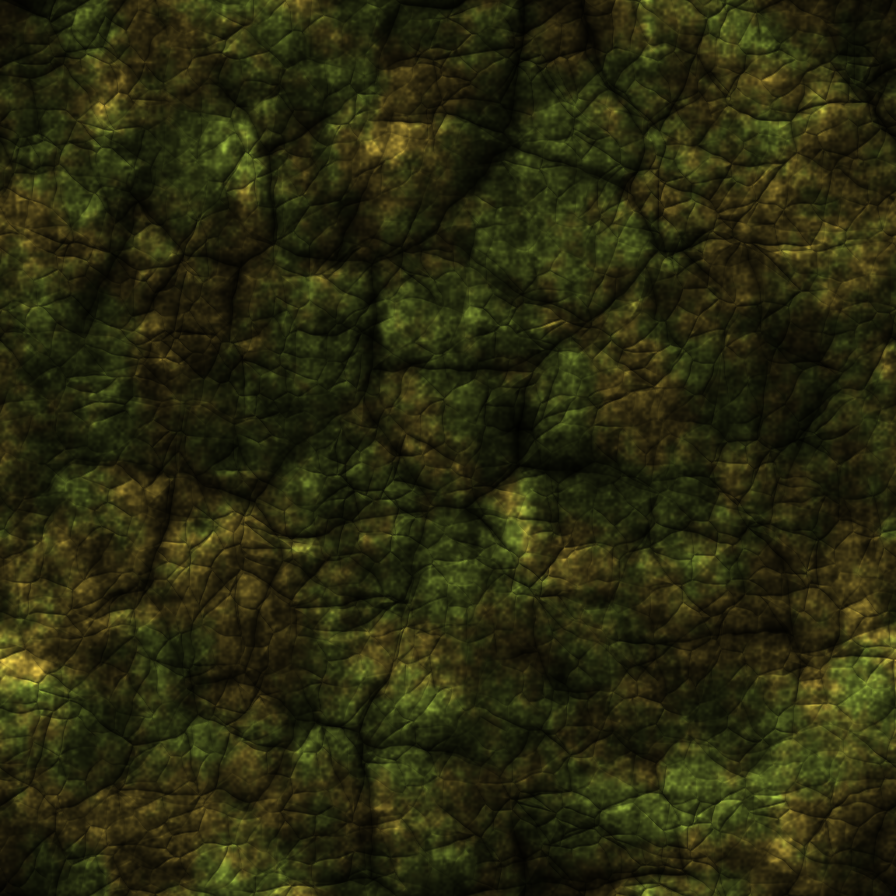
This texture is drawn by a Shadertoy shader. Its source:

```glsl
// Dark mossy rock: three scales of wrapped Voronoi stones, lit from above,
// with fading cracks, ragged moss blotches, faint streaks and fine grain.
// Tones are summed as exponents, so highlights stay rare; everything tiles.

const vec3  ROCK_COLOR   = vec3(0.184, 0.186, 0.068);
const vec3  GREEN_TINT   = vec3(0.91, 1.04, 0.98);
const vec3  BROWN_TINT   = vec3(1.12, 0.95, 0.95);
const float STONE_COUNT  = 7.0;    // largest stones across the canvas
const int   STONE_LEVELS = 3;
const float WARP         = 0.075;
const float CRACK_WIDTH  = 0.055;  // in stone sizes
const float CRACK_DEPTH  = 1.25;
const float DOME         = 5.0;    // steepness of the stone rims
const float ROUGHNESS    = 0.6;
const float LIGHT_GAIN   = 0.011;
const vec2  LIGHT_DIR    = vec2(-0.36, 0.93);
const float LIGHT_STEP   = 0.002;
const float BROAD_GAIN   = 1.7;
const float MOSS_GAIN    = 0.50;
const float MOTTLE_GAIN  = 1.5;
const float STREAK_GAIN  = 0.8;
const float GRAIN_GAIN   = 0.5;

// Integer hash of a lattice point and a seed, three values in 0..1
vec3 hash3(vec2 cell, int seed) {
    uvec3 v = uvec3(uint(cell.x), uint(cell.y), uint(seed));
    v = v * 1664525u + 1013904u;
    v.x += v.y * v.z; v.y += v.z * v.x; v.z += v.x * v.y;
    v ^= v >> 16u;
    v.x += v.y * v.z; v.y += v.z * v.x; v.z += v.x * v.y;
    return vec3(v >> 8u) / 16777216.0;
}

// Value noise that wraps after a whole number of cells
float noise(vec2 p, vec2 period, int seed) {
    p *= period;
    vec2 c = floor(p), f = p - c;
    f = f * f * (3.0 - 2.0 * f);
    vec2 lo = mod(c, period), hi = mod(c + 1.0, period);
    float bottom = mix(hash3(lo, seed).x, hash3(vec2(hi.x, lo.y), seed).x, f.x);
    float top = mix(hash3(vec2(lo.x, hi.y), seed).x, hash3(hi, seed).x, f.x);
    return mix(bottom, top, f.y);
}

float fbm(vec2 p, vec2 period, int octaves, float gain, int seed) {
    float sum = 0.0, total = 0.0, weight = 1.0;
    for (int i = 0; i < octaves; i++) {
        sum += weight * noise(p, period, seed + i);
        total += weight;
        weight *= gain;
        period *= 2.0;
    }
    return sum / total;
}

// Distance to the nearest Voronoi border, in cell sizes
float borderDistance(vec2 p, float period, int seed) {
    p *= period;
    vec2 c = floor(p), f = p - c, nearCell = vec2(0.0), nearest = vec2(0.0);
    float best = 8.0, border = 8.0;
    for (int y = -1; y <= 1; y++)
    for (int x = -1; x <= 1; x++) {
        vec2 g = vec2(x, y);
        vec2 r = g + hash3(mod(c + g, period), seed).xy - f;
        float d = dot(r, r);
        if (d < best) { best = d; nearest = r; nearCell = g; }
    }
    for (int y = -2; y <= 2; y++)
    for (int x = -2; x <= 2; x++) {
        vec2 g = nearCell + vec2(x, y);
        vec2 r = g + hash3(mod(c + g, period), seed).xy - f;
        vec2 gap = r - nearest;
        if (dot(gap, gap) > 1e-4)
            border = min(border, dot(0.5 * (r + nearest), normalize(gap)));
    }
    return max(border, 0.0);
}

// x: height of the stones, y: darkness of the cracks
vec2 relief(vec2 p) {
    vec2 bend = vec2(fbm(p, vec2(6.0), 5, 0.5, 10), fbm(p, vec2(6.0), 5, 0.5, 20)) - 0.5;
    vec2 q = p + WARP * bend;
    vec2 sum = vec2(ROUGHNESS * fbm(p, vec2(32.0), 4, 0.5, 30), 0.0);
    float count = STONE_COUNT, weight = 1.0;
    for (int i = 0; i < STONE_LEVELS; i++) {
        float d = borderDistance(q, count, 40 + i);
        float fade = smoothstep(0.25, 0.7, noise(p, vec2(count), 50 + i));
        sum.x -= weight * mix(0.4, 1.0, fade) * exp(-DOME * d);
        sum.y += weight * fade * exp(-d / CRACK_WIDTH);
        count = 2.0 * count + 1.0;
        weight *= 0.5;
    }
    return sum;
}

void mainImage(out vec4 fragColor, in vec2 fragCoord) {
    vec2 p = fragCoord / iResolution.xy;

    // Slope towards the light, and cracks
    vec2 stone = relief(p);
    float slope = (stone.x - relief(p + LIGHT_STEP * LIGHT_DIR).x) / LIGHT_STEP;
    float tone = clamp(slope * LIGHT_GAIN, -0.6, 0.6) - CRACK_DEPTH * stone.y;

    // Broad shade, ragged moss, mottling, streaks and grain
    float moss = smoothstep(0.46, 0.57, fbm(p, vec2(9.0), 6, 0.68, 60));
    float streaks = fbm(p, vec2(72.0, 12.0), 3, 0.6, 70) + fbm(p, vec2(12.0, 72.0), 3, 0.6, 80) - 1.0;
    tone += BROAD_GAIN * (fbm(p, vec2(4.0), 4, 0.6, 90) - 0.5);
    tone += MOSS_GAIN * (moss - 0.5);
    tone += MOTTLE_GAIN * (fbm(p, vec2(24.0), 4, 0.7, 100) - 0.5);
    tone += STREAK_GAIN * streaks;
    tone += GRAIN_GAIN * (noise(p, vec2(256.0), 110) - 0.5);

    // Olive rock drifting between green and brown
    float hue = smoothstep(0.38, 0.66, fbm(p, vec2(11.0), 5, 0.7, 120));
    vec3 color = ROCK_COLOR * mix(GREEN_TINT, BROWN_TINT, hue) * exp(tone);
    fragColor = vec4(color, 1.0);
}
```
